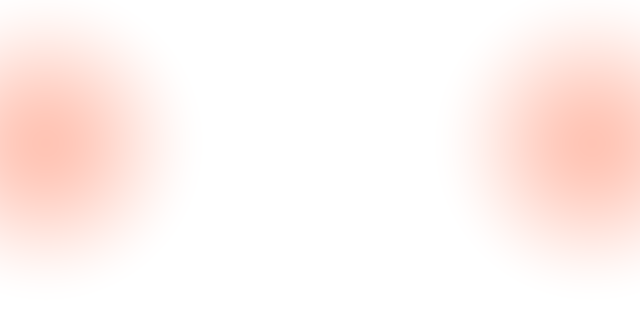
Give the GLSL for this background, as a Shadertoy shader.

```glsl
#define GLOW_COLOR vec3(1.0, 0.77, 0.71)
#define PAPER_COLOR vec3(1.0)
#define GLOW_RADIUS 0.516
#define GLOW_HEIGHT 0.552
#define LEFT_INSET 0.143
#define RIGHT_INSET 0.150

// Soft round falloff: one at the centre, zero at the radius
float glow(vec2 point, vec2 center) {
    return 1.0 - smoothstep(0.0, GLOW_RADIUS, distance(point, center));
}

void mainImage(out vec4 fragColor, in vec2 fragCoord) {
    // Canvas height is one unit
    vec2 point = fragCoord / iResolution.y;
    float canvasWidth = iResolution.x / iResolution.y;

    // One glow near each side edge
    float leftGlow = glow(point, vec2(LEFT_INSET, GLOW_HEIGHT));
    float rightGlow = glow(point, vec2(canvasWidth - RIGHT_INSET, GLOW_HEIGHT));
    float coverage = 1.0 - (1.0 - leftGlow) * (1.0 - rightGlow);

    fragColor = vec4(mix(PAPER_COLOR, GLOW_COLOR, coverage), 1.0);
}
```
